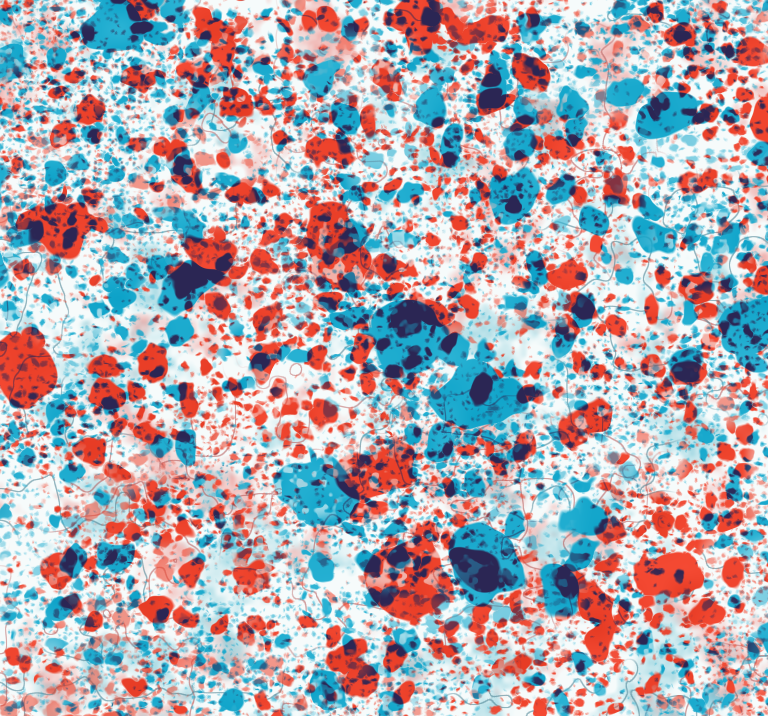
A Shadertoy shader for this texture:

```glsl
// Two-ink splatter print: red and cyan flecks of many sizes on white paper,
// turning navy where they overlap. Each ink is a union of jittered, warped
// ellipses on ever finer grids, with pale washes and thin contour lines added.

vec3 hash3(vec2 p) {
    vec3 q = fract(p.xyx * vec3(0.1031, 0.1030, 0.0973));
    q += dot(q, q.yxz + 33.33);
    return fract((q.xxy + q.yzz) * q.zyx);
}

vec2 noise2(vec2 p) {
    vec2 i = floor(p), f = fract(p);
    f = f * f * (3.0 - 2.0 * f);
    vec2 low = mix(hash3(i).xy, hash3(i + vec2(1, 0)).xy, f.x);
    vec2 high = mix(hash3(i + vec2(0, 1)).xy, hash3(i + vec2(1, 1)).xy, f.x);
    return mix(low, high, f.y);
}

// Coverage of one grid of flecks; density is the share of occupied cells.
float flecks(vec2 p, float scale, float density, float seed) {
    vec2 q = p * scale + seed;
    q += 0.3 * (noise2(q * 2.1) - 0.5) + 0.1 * (noise2(q * 6.1 + 9.0) - 0.5);
    vec2 cell = floor(q);
    float nearest = 1.0;
    for (int y = -1; y <= 1; y++)
    for (int x = -1; x <= 1; x++) {
        vec2 id = cell + vec2(x, y);
        vec3 place = hash3(id + 17.0);
        vec3 form = hash3(id + 241.0);
        // Flecks gather in clusters and leave bare paper between.
        float crowd = 2.0 * smoothstep(0.1, 0.9, noise2(id / scale * 8.0 + seed).x);
        if (place.z > density * (0.12 + 0.88 * crowd)) continue;
        vec2 d = q - id - 0.5 - 0.7 * (place.xy - 0.5);
        float angle = 3.1416 * form.x;
        d = mat2(cos(angle), -sin(angle), sin(angle), cos(angle)) * d;
        float stretch = 1.0 + 0.35 * form.y;
        float radius = 0.14 + 0.29 * form.z * form.z;
        nearest = min(nearest, length(d * vec2(stretch, 1.0 / stretch)) - radius);
    }
    float soft = scale * max(0.0021, 0.8 / iResolution.y);
    return 1.0 - smoothstep(-soft, soft, nearest);
}

// All flecks of one ink, from large drops down to dust.
float inkCoverage(vec2 p, float seed) {
    float drops = max(flecks(p, 8.0, 0.36, seed), flecks(p, 17.0, 0.5, seed + 31.0));
    float specks = flecks(p, 34.0, 0.55, seed + 73.0);
    specks = max(specks, 0.95 * flecks(p * vec2(0.85, 1.1), 66.0, 0.5, seed + 127.0));
    specks = max(specks, 0.6 * flecks(p, 125.0, 0.35, seed + 211.0));
    // Some specks are thinly inked.
    specks *= mix(0.55, 1.0, smoothstep(0.25, 0.5, noise2(p * 14.0 + seed).x));
    float cover = max(drops, specks);
    // Patches where the ink is worn through in small holes.
    float worn = smoothstep(0.5, 0.75, noise2(p * 9.0 + seed).y);
    float grain = 0.6 * noise2(p * 80.0 + seed).x + 0.4 * noise2(p.yx * 143.0 + seed).y;
    return cover * (1.0 - 0.6 * worn * smoothstep(0.55, 0.7, grain));
}

// Hair-thin contours of a smooth field, shown only in scattered patches.
float hairlines(vec2 p, float seed) {
    float field = noise2(p * 17.0 + seed).x + 0.35 * noise2(p * 41.0 + seed).y;
    float slope = max(fwidth(field) * iResolution.y, 3.0);
    float away = abs(field - 0.68) / slope;
    float line = 1.0 - smoothstep(0.0, max(0.0016, 0.7 / iResolution.y), away);
    return line * smoothstep(0.45, 0.62, noise2(p * 6.0 + seed + 50.0).x);
}

// Faint grainy wash in small irregular patches.
float wash(vec2 p, float seed) {
    float patches = 0.6 * noise2(p * 13.0 + seed).x + 0.5 * noise2(p * 31.0 + seed).y
        + 0.3 * noise2(p * 75.0 + seed).x;
    return smoothstep(0.78, 1.1, patches) * (0.6 + 0.4 * noise2(p * 120.0 + seed).x);
}

void mainImage(out vec4 fragColor, in vec2 fragCoord) {
    vec2 p = fragCoord / iResolution.y;

    vec3 paper = vec3(0.965, 0.985, 0.985);
    vec3 red = vec3(0.93, 0.26, 0.17);
    vec3 cyan = vec3(0.11, 0.67, 0.81);
    vec3 navy = vec3(0.17, 0.15, 0.33);

    // Tinted paper.
    paper = mix(paper, vec3(0.93, 0.58, 0.56), 0.7 * wash(p, 11.0));
    paper = mix(paper, vec3(0.55, 0.81, 0.86), 0.7 * wash(p, 87.0));

    // Drawn lines under the drops.
    paper = mix(paper, vec3(0.7, 0.33, 0.33), 0.55 * hairlines(p, 23.0));
    paper = mix(paper, vec3(0.25, 0.48, 0.55), 0.55 * hairlines(p, 64.0));

    // Slight unevenness of the printed inks.
    float tone = noise2(p * 24.0).x - 0.5;
    red += 0.06 * tone;
    cyan += vec3(0.12, 0.07, 0.05) * tone;

    // Overprint: both inks together give navy.
    float redInk = inkCoverage(p, 300.0);
    float cyanInk = inkCoverage(p, 700.0);
    vec3 color = mix(mix(paper, red, redInk), mix(cyan, navy, redInk), cyanInk);

    // Dark lines over the drops.
    color = mix(color, navy, 0.5 * hairlines(p, 149.0) * max(redInk, cyanInk));

    fragColor = vec4(color, 1.0);
}
```
